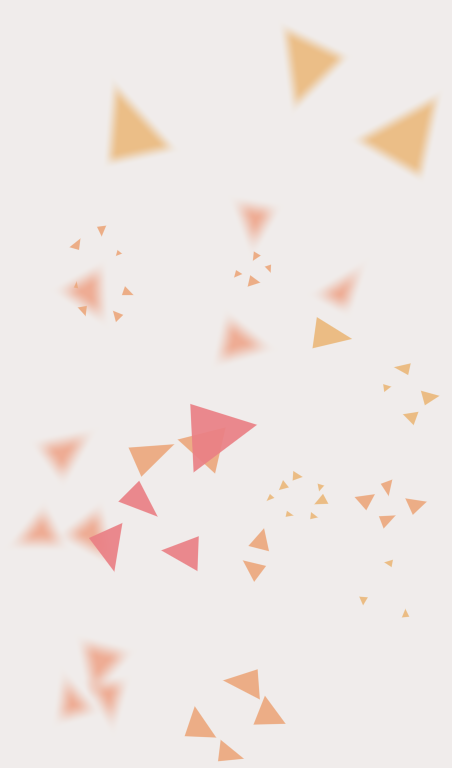
Give the GLSL for this background, as a Shadertoy shader.

```glsl
// Scattered confetti triangles on a pale warm grey ground.
// Each group is a loop that drops hashed triangles around a jittered ellipse;
// soft groups use wide edge ramps to look out of focus. Unit: canvas height.

const vec3 PAPER = vec3(0.940, 0.926, 0.920);
const vec3 GOLD = vec3(0.920, 0.735, 0.510);
const vec3 ORANGE = vec3(0.925, 0.670, 0.510);
const vec3 CORAL = vec3(0.930, 0.630, 0.520);
const vec3 PINK = vec3(0.915, 0.500, 0.520);

vec4 hash4(float n) {
    vec4 h = fract(n * vec4(0.1031, 0.1030, 0.0973, 0.1099));
    h += dot(h, h.wzxy + 33.33);
    return fract((h.xxyz + h.yzzw) * h.zywx);
}

vec2 polar(float angle) {
    return vec2(cos(angle), sin(angle));
}

// Ramp across one edge from a to b; the inside lies to the left.
float edgeRamp(vec2 q, vec2 a, vec2 b, float soft) {
    vec2 e = normalize(b - a);
    vec2 v = q - a;
    return smoothstep(-soft, soft, e.x * v.y - e.y * v.x);
}

// Coverage of an irregular triangle inscribed in a circle.
float triangle(vec2 q, float radius, float turn, vec3 jitter, float soft) {
    vec3 ang = turn + vec3(0.0, 2.094, 4.189) + (jitter - 0.5) * 0.85;
    vec2 a = radius * polar(ang.x);
    vec2 b = radius * polar(ang.y);
    vec2 c = radius * polar(ang.z);
    return edgeRamp(q, a, b, soft) * edgeRamp(q, b, c, soft) * edgeRamp(q, c, a, soft);
}

// Blends a ring of triangles into col; sizes holds the smallest and largest radius.
void scatter(inout vec3 col, vec2 p, int count, float seed, vec2 center, vec2 spread,
             vec2 sizes, float blur, vec4 tint) {
    float soft = max(blur, 0.7 / iResolution.y);
    for (int i = 0; i < count; i++) {
        vec4 place = hash4(seed * 17.3 + float(i) * 5.7 + 1.0);
        vec4 shape = hash4(seed * 29.1 + float(i) * 9.1 + 60.0);
        float around = 1.571 + 6.2832 * (float(i) + 0.4 * (place.x - 0.5)) / float(count);
        vec2 pos = center + spread * polar(around) * mix(0.75, 1.1, place.y);
        float radius = mix(sizes.x, sizes.y, place.z);
        float cover = triangle(p - pos, radius, 6.2832 * place.w, shape.xyz, soft);
        col = mix(col, tint.rgb, cover * tint.a);
    }
}

void mainImage(out vec4 fragColor, in vec2 fragCoord) {
    // Height units, with x stretched to keep the layout inside the canvas width.
    vec2 p = fragCoord / iResolution.y;
    vec3 col = PAPER;

    // Out of focus: large gold at the top, coral down the left side
    vec4 softGold = vec4(GOLD, 0.95);
    vec4 softCoral = vec4(CORAL, 0.85);
    scatter(col, p, 3, 1.0, vec2(0.374, 0.846), vec2(0.185, 0.075), vec2(0.050, 0.060), 0.010, softGold);
    scatter(col, p, 4, 2.0, vec2(0.276, 0.635), vec2(0.185, 0.075), vec2(0.025, 0.032), 0.013, softCoral);
    scatter(col, p, 3, 3.0, vec2(0.085, 0.329), vec2(0.045, 0.085), vec2(0.026, 0.034), 0.013, softCoral);
    scatter(col, p, 3, 4.0, vec2(0.120, 0.112), vec2(0.036, 0.031), vec2(0.020, 0.032), 0.013, softCoral);

    // Sharp orange: small flocks, then larger pieces
    vec4 orange = vec4(ORANGE, 0.96);
    scatter(col, p, 7, 5.0, vec2(0.128, 0.642), vec2(0.038, 0.060), vec2(0.004, 0.012), 0.0, orange);
    scatter(col, p, 4, 6.0, vec2(0.333, 0.647), vec2(0.023, 0.019), vec2(0.005, 0.011), 0.0, orange);
    scatter(col, p, 4, 7.0, vec2(0.508, 0.345), vec2(0.033, 0.027), vec2(0.008, 0.016), 0.0, orange);
    scatter(col, p, 4, 8.0, vec2(0.303, 0.060), vec2(0.055, 0.047), vec2(0.011, 0.030), 0.0, orange);
    scatter(col, p, 1, 9.0, vec2(0.198, 0.408), vec2(0.0), vec2(0.032), 0.0, orange);
    scatter(col, p, 1, 10.0, vec2(0.267, 0.418), vec2(0.0), vec2(0.037), 0.0, orange);
    scatter(col, p, 2, 11.0, vec2(0.337, 0.275), vec2(0.030, 0.020), vec2(0.012, 0.019), 0.0, orange);

    // Sharp gold: flocks on the right
    vec4 gold = vec4(GOLD, 0.98);
    scatter(col, p, 1, 12.0, vec2(0.430, 0.564), vec2(0.0), vec2(0.029), 0.0, gold);
    scatter(col, p, 4, 13.0, vec2(0.527, 0.490), vec2(0.032, 0.033), vec2(0.006, 0.015), 0.0, gold);
    scatter(col, p, 7, 14.0, vec2(0.390, 0.353), vec2(0.038, 0.028), vec2(0.005, 0.010), 0.0, gold);
    scatter(col, p, 3, 15.0, vec2(0.503, 0.225), vec2(0.029, 0.044), vec2(0.005, 0.009), 0.0, gold);

    // Translucent pink on top
    vec4 pink = vec4(PINK, 0.92);
    scatter(col, p, 1, 16.0, vec2(0.282, 0.431), vec2(0.0), vec2(0.055), 0.0, pink);
    scatter(col, p, 3, 17.0, vec2(0.195, 0.303), vec2(0.068, 0.047), vec2(0.026, 0.034), 0.0, pink);

    fragColor = vec4(col, 1.0);
}
```
